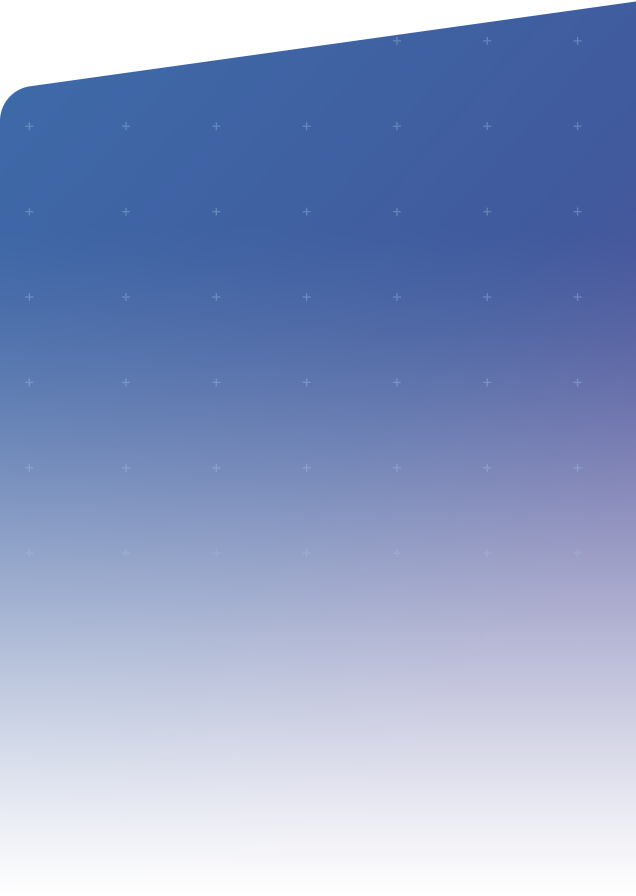
Give the GLSL for this background, as a Shadertoy shader.

```glsl
#define EDGE_HEIGHT 0.899
#define EDGE_SLOPE 0.140
#define CORNER_RADIUS 0.039
#define FADE_START 0.25
#define GRID_ORIGIN vec2(0.0398, 0.9544)
#define GRID_STEP vec2(0.1008, 0.0953)
#define FIRST_COLUMN_SHIFT 0.007
#define CROSS_ARM 0.0043
#define CROSS_HALF_WIDTH 0.0007
#define CROSS_OPACITY 0.35

const vec3 BLUE = vec3(0.243, 0.420, 0.663);
const vec3 INDIGO = vec3(0.251, 0.353, 0.616);
const vec3 VIOLET = vec3(0.314, 0.322, 0.600);
const vec3 CROSS_TINT = vec3(0.68, 0.82, 0.96);

// Antialiased coverage of a signed distance
float coverage(float dist, float pixel) {
    return clamp(0.5 - dist / pixel, 0.0, 1.0);
}

// Panel with a slanted top and a rounded upper left corner
float panelDistance(vec2 p) {
    float slant = sqrt(1.0 + EDGE_SLOPE * EDGE_SLOPE);
    float top = (p.y - EDGE_HEIGHT - EDGE_SLOPE * p.x) / slant;
    vec2 center = vec2(CORNER_RADIUS,
        EDGE_HEIGHT + CORNER_RADIUS * (EDGE_SLOPE - slant));
    vec2 q = p - center;
    bool inCorner = q.y > 0.0 && dot(q, vec2(1.0, EDGE_SLOPE)) < 0.0;
    return inCorner ? length(q) - CORNER_RADIUS : max(-p.x, top);
}

// Repeated plus signs, the first column set slightly to the left
float crossDistance(vec2 p) {
    vec2 cell = round((p - GRID_ORIGIN) / GRID_STEP);
    vec2 center = GRID_ORIGIN + cell * GRID_STEP;
    if (cell.x < 0.5) center.x -= FIRST_COLUMN_SHIFT;
    vec2 q = abs(p - center);
    return max(max(q.x, q.y) - CROSS_ARM, min(q.x, q.y) - CROSS_HALF_WIDTH);
}

// Diagonal blue to violet blend dissolving into white
vec3 panelColor(float across, float down) {
    float diagonal = 0.55 * across + 0.7 * down;
    vec3 color = mix(BLUE, INDIGO, clamp(diagonal / 0.65, 0.0, 1.0));
    color = mix(color, VIOLET, clamp((diagonal - 0.65) / 0.3, 0.0, 1.0));
    float t = clamp((down - FADE_START) / (1.0 - FADE_START), 0.0, 1.0);
    float whiteness = mix(pow(t, 1.25), smoothstep(0.0, 1.0, t), 0.3);
    return mix(color, vec3(1.0), whiteness);
}

void mainImage(out vec4 fragColor, in vec2 fragCoord) {
    float pixel = 1.0 / iResolution.y;
    vec2 p = fragCoord * pixel;
    float down = 1.0 - p.y;

    vec3 color = panelColor(fragCoord.x / iResolution.x, down);

    // Crosses fade toward the bottom
    float opacity = CROSS_OPACITY * (1.0 - smoothstep(0.5, 0.83, down));
    color = mix(color, CROSS_TINT, opacity * coverage(crossDistance(p), pixel));

    // White outside the panel
    color = mix(vec3(1.0), color, coverage(panelDistance(p), pixel));
    fragColor = vec4(color, 1.0);
}
```
